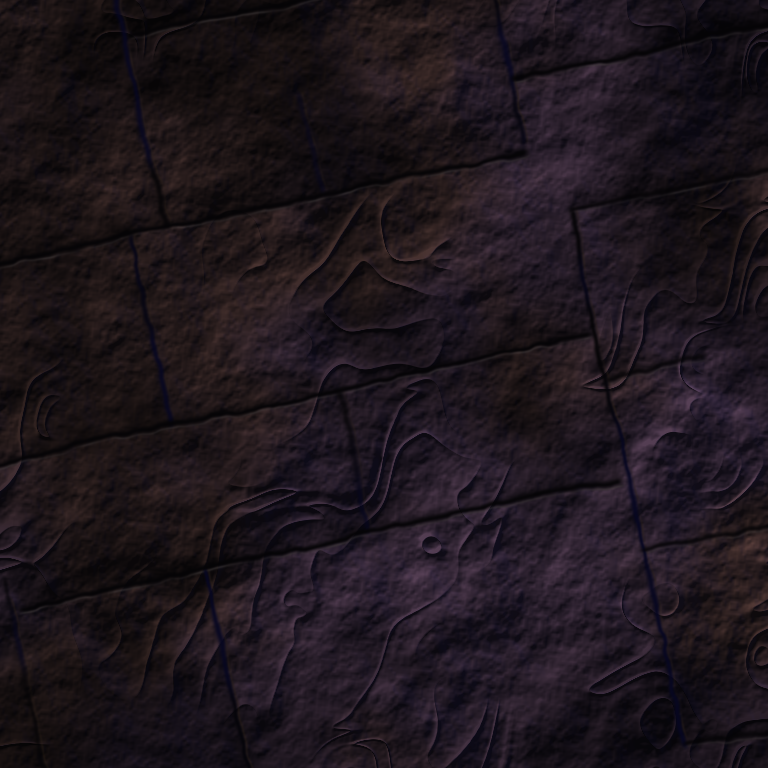
A three.js fragment shader for this texture:

```glsl
varying vec2 vUv;

const vec3 umber = vec3(0.118, 0.083, 0.083);
const vec3 plum = vec3(0.118, 0.088, 0.126);
const vec3 grooveBlack = vec3(0.018, 0.014, 0.022);
const vec3 grooveBlue = vec3(0.025, 0.025, 0.13);
const vec3 paleRim = vec3(0.29, 0.265, 0.265);
const vec3 ochreRim = vec3(0.22, 0.16, 0.10);
const vec2 layAxis = vec2(0.978, 0.208);
const vec2 warmLight = vec2(-0.55, 0.83);
const vec2 coolLight = vec2(0.95, 0.30);
const float jointWidth = 0.0042;
const float rimWidth = 0.0019;
const float reliefGain = 0.095;

// Bed joints of the left and right stacks, bottom to top
const vec4 leftBeds = vec4(0.199, 0.390, 0.643, 0.898);
const vec4 leftStarts = vec4(0.069, -1.0, -1.0, 0.363);
const vec4 rightBeds = vec4(-0.159, 0.103, 0.333, 0.554);
const vec4 rightEnds = vec4(2.0, 2.0, 1.01, 2.0);
const float topRightBed = 0.739;
const float lowerSpine = 0.877;
const float upperSpine = 0.838;

// One head joint in each left course
const vec4 heads = vec4(0.314, 0.535, 0.310, 0.566);
const vec4 headFloors = vec4(-1.0, 0.199, 0.390, 0.643);
const vec4 headTops = vec4(0.199, 0.390, 0.643, 0.78);
const vec4 headDepths = vec4(1.0, 0.75, 0.95, 0.5);

float hash(vec2 p) {
  p = fract(p * vec2(0.1031, 0.1137));
  p += dot(p, p.yx + 33.33);
  return fract((p.x + p.y) * p.x * 17.3);
}

float noise(vec2 p) {
  vec2 i = floor(p), f = fract(p);
  f = f * f * f * (f * (f * 6.0 - 15.0) + 10.0);
  return mix(mix(hash(i), hash(i + vec2(1.0, 0.0)), f.x),
             mix(hash(i + vec2(0.0, 1.0)), hash(i + 1.0), f.x), f.y);
}

float fbm(vec2 p) {
  float sum = 0.0, amp = 0.5;
  for (int i = 0; i < 6; i++) {
    sum += amp * noise(p);
    p = mat2(1.6, 1.2, -1.2, 1.6) * p + 19.7;
    amp *= 0.5;
  }
  return sum;
}

// Rough stone with patches of slanted chisel ridges
float relief(vec2 p) {
  vec2 slant = vec2(dot(p, vec2(0.6, 0.8)) * 9.0, dot(p, vec2(-0.8, 0.6)) * 24.0);
  float ridge = 1.0 - abs(2.0 * noise(slant + 3.0 * noise(p * 13.0)) - 1.0);
  float patches = smoothstep(0.5, 0.8, noise(p * 6.0 + 41.0));
  return fbm(p * 6.0 + 7.0) + 0.09 * patches * pow(ridge, 5.0);
}

// Returns cut, lit rim and soft shade beside a joint
vec3 joint(float across, float along, vec2 span, float seed) {
  float bend = 0.007 * (noise(vec2(along * 9.0, seed * 37.0)) - 0.5);
  float chips = 0.004 * (noise(vec2(along * 60.0, seed * 53.0)) - 0.5);
  float d = across + bend + chips;
  float width = jointWidth * mix(0.55, 1.25, noise(vec2(along * 18.0, seed * 71.0)));
  float cut = exp(-d * d / (width * width));
  float r = (d + width + 0.0008) / rimWidth;
  float rim = exp(-r * r) * mix(0.1, 1.0, noise(vec2(along * 45.0, seed * 29.0)));
  float shade = smoothstep(-0.003, 0.003, d) * exp(-max(d, 0.0) / 0.022);
  float on = smoothstep(span.x - 0.006, span.x + 0.006, along)
           * (1.0 - smoothstep(span.y - 0.006, span.y + 0.006, along));
  return vec3(cut, rim, shade) * on;
}

void main() {
  vec2 p = vUv;
  float u = dot(p, layAxis);
  float v = dot(p, vec2(-layAxis.y, layAxis.x));

  // Joint layout
  vec3 bed = joint(v - topRightBed, u, vec2(upperSpine, 2.0), 5.3);
  vec3 head = joint(lowerSpine - u, v, vec2(-0.159, 0.556), 2.7);
  head = max(head, 0.9 * joint(upperSpine - u, v, vec2(0.655, 2.0), 3.1));
  head = max(head, 0.9 * joint(0.356 - u, v, vec2(0.643, 2.0), 4.6));
  head = max(head, 0.7 * joint(0.057 - u, v, vec2(-1.0, 0.24), 6.2));
  for (int i = 0; i < 4; i++) {
    float seed = float(i) + 8.4;
    float leftEnd = i < 2 ? lowerSpine - 0.008 : upperSpine;
    bed = max(bed, joint(v - leftBeds[i], u, vec2(leftStarts[i], leftEnd), seed));
    bed = max(bed, 0.85 * joint(v - rightBeds[i], u, vec2(lowerSpine, rightEnds[i]), seed + 5.0));
    head = max(head, headDepths[i] * joint(heads[i] - u, v, vec2(headFloors[i], headTops[i]), seed + 11.0));
  }

  // Stone tint and broad stains
  float stain = fbm(p * 3.2 + 23.0);
  float sheen = exp(-12.0 * dot(p - vec2(0.52, 0.08), p - vec2(0.52, 0.08)))
              + exp(-25.0 * dot(p - vec2(0.97, 0.42), p - vec2(0.97, 0.42)));
  float coolness = smoothstep(0.32, 0.66, fbm(p * 4.0 + 61.0) + 0.14 * sheen);
  vec3 color = mix(umber, plum, coolness);
  color *= mix(0.62, 1.28, smoothstep(0.3, 0.68, stain)) + 0.22 * sheen;

  // Warm and cool light over the relief
  float e = 0.0016;
  float h = relief(p);
  vec2 slope = (vec2(relief(p + vec2(e, 0.0)), relief(p + vec2(0.0, e))) - h) / e;
  float warm = clamp(-dot(slope, warmLight) * reliefGain, -0.65, 1.0);
  float cool = clamp(-dot(slope, coolLight) * reliefGain, 0.0, 0.8);
  color *= 1.0 + warm * vec3(1.0, 0.98, 0.85);
  color += cool * vec3(0.004, 0.006, 0.035);

  // Joint shadow, lit edges and dark cuts
  color *= 1.0 - 0.38 * bed.z - 0.18 * head.z;
  color = mix(color, paleRim, 0.55 * bed.y);
  color = mix(color, ochreRim, 0.45 * head.y);
  float blueness = smoothstep(0.3, 0.7, noise(vec2(v * 13.0, u * 5.0)));
  color = mix(color, mix(grooveBlack, grooveBlue, blueness), 0.9 * head.x);
  color = mix(color, grooveBlack, 0.92 * bed.x);
  gl_FragColor = vec4(color, 1.0);
}
```
